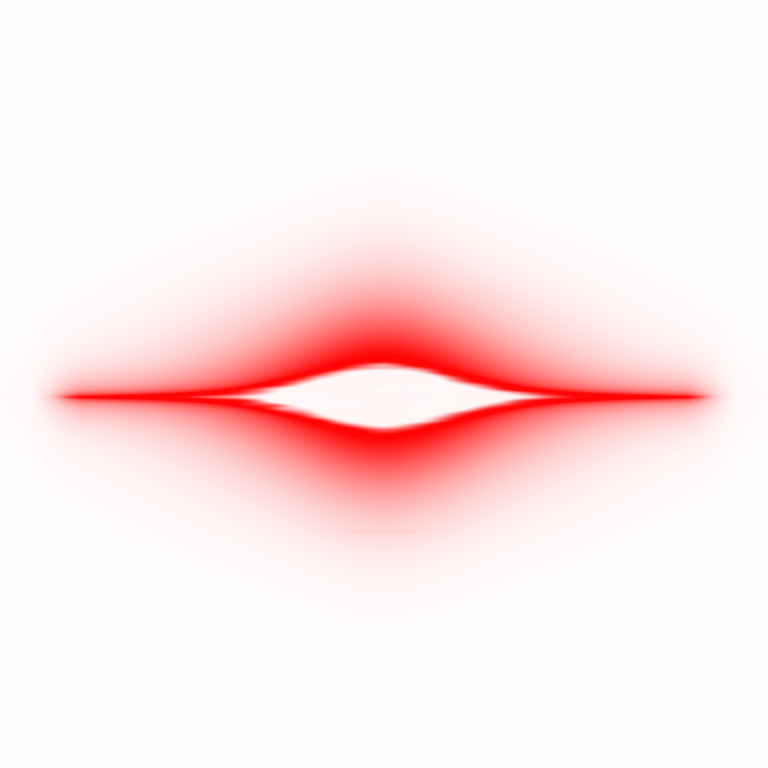
This background is drawn by a Shadertoy shader. Its source:

```glsl
// A red lens-shaped flare on white: a bright slit with tapering tips.
// A bell curve gives the rim height; the distance to that rim drives the
// outer glow, the crisp red edge and the streaky pale core.

float hash(vec2 p) {
    return fract(sin(dot(p, vec2(127.1, 311.7))) * 43758.5453);
}

float noise(vec2 p) {
    vec2 cell = floor(p), f = fract(p);
    f = f * f * (3.0 - 2.0 * f);
    return mix(mix(hash(cell), hash(cell + vec2(1, 0)), f.x),
               mix(hash(cell + vec2(0, 1)), hash(cell + vec2(1, 1)), f.x), f.y);
}

// Half height of the slit: central bulge plus a straight taper to the tips
float rimHeight(float x) {
    return 0.041 * exp(-pow(x / 0.14, 2.0)) + 0.010 * max(0.0, 1.0 - x / 0.42);
}

void mainImage(out vec4 fragColor, in vec2 fragCoord) {
    vec2 p = (fragCoord - 0.5 * iResolution.xy) / iResolution.y;
    p -= vec2(-0.001, -0.017);
    vec2 a = abs(p);
    float rim = a.y - rimHeight(a.x);
    float d = max(rim, 0.0);
    float tipFade = 1.0 - smoothstep(0.385, 0.465, a.x);

    // Outer glow: broad bloom, tight haze and crisp edge, screened together
    float bloom = exp(-d / 0.09 - pow(d / 0.17, 2.0) - pow(a.x / 0.23, 2.0));
    float haze = 0.5 * exp(-d / 0.022) * tipFade;
    float edge = exp(-d / 0.0035) * (1.0 - smoothstep(0.39, 0.435, a.x));
    float red = 1.0 - (1.0 - bloom) * (1.0 - haze) * (1.0 - edge);

    // Faint halo and a thin streak under the slit
    red += 0.015 * exp(-dot(p / vec2(0.45, 0.2), p / vec2(0.45, 0.2)));
    red += 0.03 * exp(-pow((p.y + 0.176) / 0.003, 2.0) - pow(p.x / 0.07, 2.0));

    // Pale core, its border broken into horizontal streaks
    float streak = noise(p * vec2(22.0, 190.0) + 40.0) - 0.5;
    float core = smoothstep(0.003, 0.017, -rim + 0.005 * streak);
    red = mix(red, 0.03 + 0.02 * streak, core);

    vec3 paper = vec3(1.0, 0.996, 0.996);
    fragColor = vec4(mix(paper, vec3(1.0, 0.02, 0.02), clamp(red, 0.0, 1.0)), 1.0);
}
```
